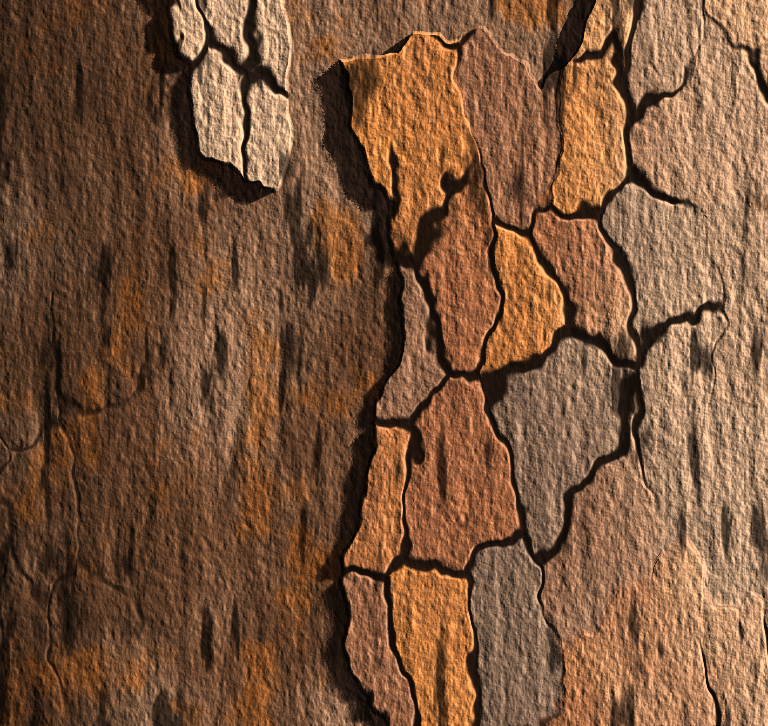
Reproduce this texture procedurally as a WebGL 1 fragment shader.

```glsl
precision highp float;
// Weathered tree bark: a smooth brown face on the left, flaking plates on the right.
// A warped cell pattern gives plate heights and cracks; the height field is then
// lit from the upper right, with short marched shadows and a gritty vertical grain.
uniform vec2 u_resolution;

float hash(vec2 p) {
  return fract(sin(dot(p, vec2(127.1, 311.7))) * 43758.5453);
}

float noise(vec2 p) {
  vec2 c = floor(p), f = fract(p);
  f = f * f * (3.0 - 2.0 * f);
  return mix(mix(hash(c), hash(c + vec2(1, 0)), f.x),
             mix(hash(c + vec2(0, 1)), hash(c + vec2(1, 1)), f.x), f.y);
}

float fbm(vec2 p) {
  float sum = 0.0, amp = 0.533;
  for (int i = 0; i < 4; i++) {
    sum += amp * noise(p);
    p = p * 2.03 + vec2(7.1, 3.7);
    amp *= 0.5;
  }
  return sum;
}

// Cell plates: x = level blended across the edge, y = distance to the edge
vec2 flakes(vec2 p) {
  vec2 cell = floor(p);
  float near = 9.0, next = 9.0, level = 0.0, nextLevel = 0.0;
  for (int j = -1; j <= 1; j++) {
    for (int i = -1; i <= 1; i++) {
      vec2 c = cell + vec2(i, j);
      vec2 site = c + 0.1 + 0.8 * vec2(hash(c), hash(c + 17.3));
      float d = length(p - site), id = hash(c + 41.7);
      if (d < near) {
        next = near; nextLevel = level;
        near = d; level = id;
      } else if (d < next) {
        next = d; nextLevel = id;
      }
    }
  }
  float edge = next - near;
  return vec2(mix(0.5 * (level + nextLevel), level, smoothstep(0.0, 0.07, edge)), edge);
}

// Coarse relief: height, plate level, crack depth, raised-plate mask
vec4 bark(vec2 p) {
  vec2 bend = vec2(fbm(p * vec2(11, 7)), fbm(p * vec2(12, 8) + 31.0)) - 0.5;
  vec2 q = p + bend * vec2(0.11, 0.16);

  // Flaking region and the single pale tongue at the top
  float side = q.x - 0.515 + 0.03 * cos((p.y - 0.17) * 8.3);
  side = min(side, 0.92 - q.y + max(0.0, p.x - 0.78) * 1.5);
  float t = q.y - 0.71;
  float halfWidth = t > 0.0 ? 0.175 * sqrt(t) : t;
  float tongue = halfWidth - abs(q.x - 0.345 + 0.14 * t);
  float raised = smoothstep(-0.004, 0.004, max(side, tongue));

  float rough = smoothstep(0.33, 0.08, p.x) * smoothstep(0.75, 0.45, p.y);
  float relief = mix(mix(0.13, 0.5, rough), 1.0, raised);
  vec2 plate = flakes(q * vec2(9.0, 4.2));
  float open = noise(q * vec2(9, 6) + 5.0);
  float crack = 1.0 - smoothstep(0.0, 0.03 + 0.13 * open, plate.y);
  crack *= smoothstep(0.25, 0.6, open) * relief;

  float h = 0.026 * raised + 0.028 * relief * plate.x - 0.016 * crack;
  h += (0.022 + 0.03 * rough) * fbm(q * vec2(15, 4) + 9.0);
  return vec4(h, plate.x, crack, raised);
}

// Fine grit and stringy vertical fibres
float grain(vec2 p) {
  return 0.0042 * fbm(p * vec2(150, 105)) + 0.006 * fbm(p * vec2(65, 15));
}

void main() {
  vec2 p = gl_FragCoord.xy / u_resolution.y;
  vec2 toLight = vec2(0.86, 0.51);
  vec4 b = bark(p);

  // Slope towards the light, and shadow from higher plates
  float e = 0.002;
  float slope = (b.x - bark(p + toLight * e).x) / e;
  float grit = (grain(p - toLight * e * 0.5) - grain(p + toLight * e * 0.5)) / e;
  float blocked = 0.0, jitter = hash(floor(p * 500.0));
  for (int i = 0; i < 8; i++) {
    float d = (float(i) + 0.3 + jitter * 0.8) * 0.006;
    blocked = max(blocked, bark(p + toLight * d).x - b.x - 0.75 * d);
  }
  float shadow = smoothstep(0.0, 0.013, blocked);

  // Smooth face: umber with rusty patches, darker to the far left
  float mottle = fbm(p * vec2(6, 4) + 3.0);
  vec3 face = mix(vec3(0.35, 0.23, 0.15), vec3(0.52, 0.38, 0.28), smoothstep(0.3, 0.7, mottle));
  float rust = smoothstep(0.5, 0.72, fbm(p * vec2(17, 13) + 20.0));
  face = mix(face, vec3(0.58, 0.32, 0.12), 0.55 * rust);
  face *= mix(0.78, 1.05, smoothstep(0.0, 0.3, p.x));

  // Plates: grey, red-brown and orange by level, bleached at the right and on the tongue
  vec3 plate = mix(vec3(0.50, 0.39, 0.31), vec3(0.60, 0.37, 0.24), smoothstep(0.15, 0.45, b.y));
  plate = mix(plate, vec3(0.76, 0.47, 0.24), smoothstep(0.45, 0.8, b.y + 0.5 * (mottle - 0.5)));
  float bleach = smoothstep(0.72, 1.02, p.x + 0.3 * (mottle - 0.5));
  bleach = max(bleach * 0.75, smoothstep(0.46, 0.40, p.x));
  plate = mix(plate, vec3(0.78, 0.62, 0.48), bleach);
  vec3 color = mix(face, plate, b.w);

  // Light, then dark fissures and cracks
  float light = 0.98 + 0.28 * clamp(slope, -2.2, 2.0) + 1.05 * grit;
  color *= clamp(light, 0.2, 1.65);
  color = mix(color, vec3(0.87, 0.73, 0.58), 0.4 * smoothstep(1.25, 1.8, light) * (0.3 + 0.7 * b.w));
  float fissure = smoothstep(0.64, 0.76, fbm(p * vec2(46, 8) + 60.0));
  color *= 1.0 - 0.6 * fissure;
  color *= mix(vec3(1.0), vec3(0.27, 0.25, 0.25), shadow);
  color = mix(color, vec3(0.07, 0.045, 0.03), 0.9 * smoothstep(0.15, 0.75, b.z));
  gl_FragColor = vec4(color, 1.0);
}
```
